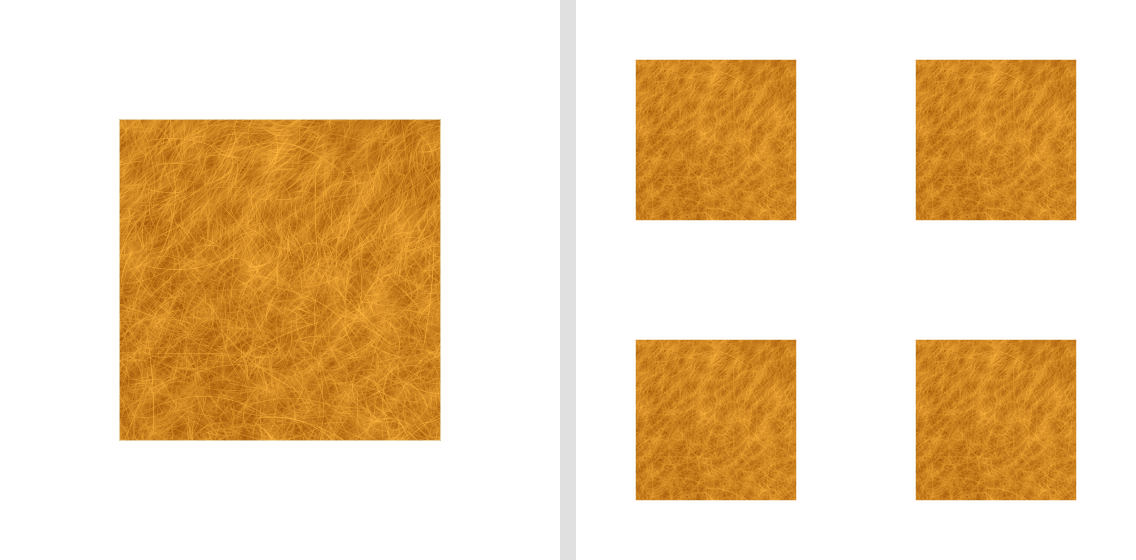
Left: one tile. Right: repeated 2 by 2.
Reproduce this texture procedurally as a Shadertoy shader.

```glsl
#define TAU 6.2831853
#define DARK vec3(0.69, 0.40, 0.06)
#define LIGHT vec3(0.90, 0.62, 0.19)
#define PATCH_HALF 0.2865
#define FIBRE_LAYERS 44
#define FIBRE_CELLS 24.0
#define FIBRE_WIDTH 0.0008
#define HAIR_LAYERS 6
#define HAIR_CELLS 8.0
#define HAIR_WIDTH 0.0006
#define CLUMP_DEPTH 0.75

vec4 hash4(vec3 p) {
    vec4 q = fract(p.xyzx * vec4(0.1031, 0.1030, 0.0973, 0.1099));
    q += dot(q, q.wzxy + 33.33);
    return fract((q.xxyz + q.yzzw) * q.zywx);
}

// Lie of the wool: leaning right, with one swirl combed the other way
float flowAngle(vec2 p) {
    vec2 d = p - vec2(0.57, 0.53);
    vec2 along = vec2(d.x - d.y, d.x + d.y) * 0.707;
    float swirl = exp(-dot(along * along, vec2(60.0, 320.0)));
    float sway = 0.25 * sin(TAU * (2.0 * p.x + p.y)) + 0.2 * sin(TAU * (3.0 * p.y - p.x));
    return 0.85 + sway + 1.5 * swirl;
}

// Wrapping cellular noise, stretched along the diagonal
float clumps(vec2 uv) {
    uv += 0.012 * sin(TAU * (vec2(4.0, 3.0) * uv.yx + vec2(0.1, 0.6)));
    uv += 0.005 * sin(TAU * (vec2(11.0, 9.0) * uv.yx + uv));
    vec2 repeats = vec2(20.0, 10.0);
    vec2 g = repeats * vec2(uv.x - uv.y, uv.x + uv.y);
    float nearest = 2.0;
    for (int j = -1; j <= 1; j++)
    for (int i = -1; i <= 1; i++) {
        vec2 id = floor(g) + vec2(i, j);
        vec2 centre = id + hash4(vec3(mod(id, repeats), 91.0)).xy;
        nearest = min(nearest, length(g - centre));
    }
    return nearest - 0.5;
}

// Lays one layer of bent, tapering fibres over the tone
float layFibres(float tone, vec2 uv, float cells, float seed, float width, float shade, float opacity) {
    vec2 g = uv * cells;
    float pixel = 1.0 / iResolution.y;
    for (int j = -1; j <= 1; j++)
    for (int i = -1; i <= 1; i++) {
        vec2 id = floor(g) + vec2(i, j);
        vec2 wrapped = mod(id, cells);
        vec4 h = hash4(vec3(wrapped, seed));
        vec4 k = hash4(vec3(wrapped, seed + 150.0));
        vec2 home = (wrapped + h.xy) / cells;
        float spread = mix(2.6, 1.3, smoothstep(0.35, 0.65, home.y));
        float angle = flowAngle(home) + (h.z + k.z - 1.0) * spread;
        vec2 dir = vec2(cos(angle), sin(angle));
        vec2 d = g - id - h.xy;
        vec2 q = vec2(dot(d, dir), dot(d, vec2(-dir.y, dir.x)));
        float bend = k.x - 0.5;
        float slope = 2.0 * bend * q.x;
        float dist = abs(q.y - bend * q.x * q.x) * inversesqrt(1.0 + slope * slope) / cells;
        float ends = 1.0 - smoothstep(0.55, 0.88, abs(q.x));
        float cover = clamp((width - dist) / pixel + 0.5, 0.0, 1.0);
        tone = mix(tone, shade + (h.w - 0.5) * 0.9, cover * ends * opacity * mix(0.6, 1.0, k.y));
    }
    return tone;
}

void mainImage(out vec4 fragColor, in vec2 fragCoord) {
    vec2 uv = fragCoord / iResolution.xy;
    vec2 fromCentre = abs(uv - 0.5);
    float edge = max(fromCentre.x, fromCentre.y) - PATCH_HALF;
    float inside = clamp(0.5 - edge * iResolution.y, 0.0, 1.0);
    fragColor = vec4(1.0);
    if (inside <= 0.0) return;

    // Dense undercoat, from deep dark fibres to bright top ones
    float tone = 0.2;
    for (int n = 0; n < FIBRE_LAYERS; n++) {
        float height = float(n) / float(FIBRE_LAYERS);
        tone = layFibres(tone, uv, FIBRE_CELLS, float(n) + 1.0, FIBRE_WIDTH, mix(0.15, 0.92, height), 0.85);
    }

    // Hollows between tufts and broad light
    tone += CLUMP_DEPTH * clumps(uv);
    tone += 0.07 * sin(TAU * (uv.y - 0.25 * sin(TAU * uv.x) - 0.4));

    // Long pale stray hairs
    for (int n = 0; n < HAIR_LAYERS; n++)
        tone = layFibres(tone, uv, HAIR_CELLS, float(n) + 70.0, HAIR_WIDTH, 1.25, 0.7);

    vec3 wool = mix(DARK, LIGHT, clamp(tone, -0.5, 1.4));
    fragColor.rgb = mix(vec3(1.0), wool, inside);
}
```
